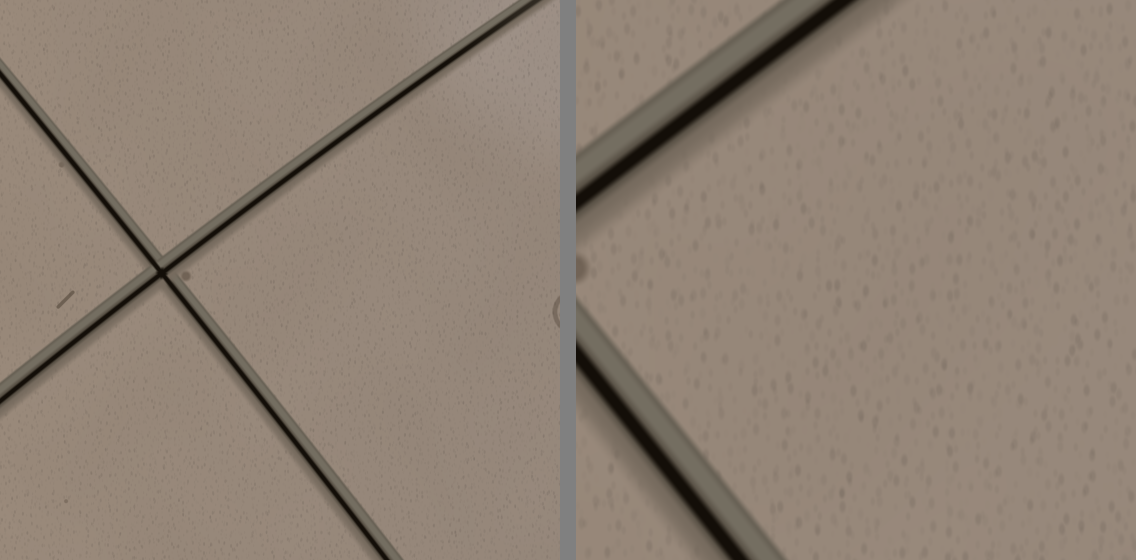
Left: the whole. Right: its middle third, enlarged.
This texture is drawn by a three.js fragment shader. Its source:

```glsl
// Speckled beige panels divided by two crossing grey channels with black gaps.
varying vec2 vUv;

// Layout, in canvas units
const vec2 CROSSING = vec2(0.289, 0.512);
const vec2 RISING = vec2(0.772, -0.065);    // slope and bend of each channel
const vec2 FALLING = vec2(-1.2506, -0.0589);
const float RISING_WIDTH = 0.0235;          // half width at the crossing
const float FALLING_WIDTH = 0.0205;
const float WIDTH_CHANGE = 0.008;           // perspective change along x
const float GAP_INNER = 0.0018;
const float GAP_OUTER = 0.0065;
const float EDGE_BLUR = 0.0025;
const float SPECK_CELLS = 84.0;
const float SPECK_STRENGTH = 0.085;

// Colours
const vec3 PANEL = vec3(0.592, 0.532, 0.478);
const vec3 METAL_LIT = vec3(0.455, 0.430, 0.380);
const vec3 METAL_SHADE = vec3(0.465, 0.420, 0.370);
const vec3 METAL_DARK = vec3(0.340, 0.310, 0.265);
const vec3 GAP = vec3(0.075, 0.055, 0.030);
const vec3 STAIN = vec3(0.340, 0.290, 0.240);

vec2 hash2(vec2 p) {
  vec3 q = fract(p.xyx * vec3(0.1031, 0.1030, 0.0973));
  q += dot(q, q.yzx + 33.33);
  return fract((q.xx + q.yz) * q.zy);
}

// Cellular noise: one short, upright pit per cell with random depth
float specks(vec2 p) {
  vec2 cell = floor(p);
  float depth = 0.0;
  for (int j = -1; j <= 1; j++) {
    for (int i = -1; i <= 1; i++) {
      vec2 id = cell + vec2(float(i), float(j));
      vec2 offset = p - id - hash2(id);
      float size = length(offset * vec2(1.0, 0.55));
      float pit = 1.0 - smoothstep(0.06, 0.24, size);
      depth = max(depth, pit * hash2(id + 57.0).x);
    }
  }
  return depth;
}

// Slow tonal drift from layered sines
float mottle(vec2 p) {
  return sin(p.x * 13.0 + 2.0 * sin(p.y * 9.0)) * 0.5
       + sin(p.y * 21.0 + 2.0 * sin(p.x * 17.0)) * 0.3;
}

// Signed distance to a gently bent line through the crossing
float bentLine(vec2 p, vec2 curve) {
  float height = p.x * (curve.x + curve.y * p.x);
  float slope = curve.x + 2.0 * curve.y * p.x;
  return (p.y - height) / sqrt(1.0 + slope * slope);
}

float segment(vec2 p, vec2 a, vec2 b) {
  vec2 ab = b - a;
  return length(p - a - ab * clamp(dot(p - a, ab) / dot(ab, ab), 0.0, 1.0));
}

float spot(float d, float radius) {
  return 1.0 - smoothstep(radius * 0.4, radius, d);
}

// Lit upper flange, soft lower flange and a darker lip beside the gap
vec3 channel(vec3 base, float d, float halfWidth) {
  float t = abs(d) / halfWidth;
  vec3 upper = mix(METAL_LIT, METAL_DARK, 0.45 * smoothstep(0.72, 0.95, t));
  vec3 lower = mix(METAL_SHADE, base, 0.45 * smoothstep(0.45, 1.0, t));
  vec3 metal = mix(lower, upper, smoothstep(-EDGE_BLUR, EDGE_BLUR, d));
  metal = mix(METAL_DARK, metal, smoothstep(0.2, 0.5, t));
  float blur = d > 0.0 ? EDGE_BLUR : 2.0 * EDGE_BLUR;
  return mix(metal, base, smoothstep(halfWidth - blur, halfWidth + blur, abs(d)));
}

void main() {
  vec2 p = vUv - CROSSING;

  // Panel tone and specks
  vec3 color = PANEL + 0.006 * mottle(vUv);
  color += vec3(0.012, 0.006, -0.004) * (0.5 - vUv.x);
  color += vec3(0.025, 0.030, 0.040) * spot(distance(vUv, vec2(1.0)), 0.35);
  float pits = specks(vUv * SPECK_CELLS);
  pits += 0.5 * specks(vUv * SPECK_CELLS * 1.37 + 19.0);
  color *= 1.0 - SPECK_STRENGTH * pits;

  // Scuffs, a chipped corner and a round fitting at the right edge
  float scuff = segment(vUv, vec2(0.104, 0.452), vec2(0.130, 0.478));
  color = mix(color, STAIN, 0.65 * spot(scuff, 0.0045));
  color = mix(color, STAIN, 0.55 * spot(distance(vUv, vec2(0.110, 0.706)), 0.007));
  color = mix(color, STAIN, 0.40 * spot(distance(vUv, vec2(0.118, 0.105)), 0.005));
  color = mix(color, STAIN, 0.60 * spot(distance(vUv, vec2(0.332, 0.507)), 0.012));
  float ring = abs(distance(vUv, vec2(1.026, 0.443)) - 0.035);
  color = mix(color, STAIN, 0.45 * spot(ring, 0.006));

  // Crossing channels
  float rising = bentLine(p, RISING);
  float falling = bentLine(p, FALLING);
  color = channel(color, falling, FALLING_WIDTH + WIDTH_CHANGE * p.x);
  color = channel(color, rising, RISING_WIDTH - WIDTH_CHANGE * p.x);

  // Black gaps, fading toward the far corner and pooling where they meet
  float fade = 1.0 - 0.5 * smoothstep(0.5, 0.72, p.x);
  float gap = 1.0 - smoothstep(GAP_INNER, GAP_OUTER, abs(falling));
  gap = max(gap, fade * (1.0 - smoothstep(GAP_INNER, GAP_OUTER, abs(rising))));
  gap = max(gap, spot(length(p), 0.013));
  gl_FragColor = vec4(mix(color, GAP, gap), 1.0);
}
```
